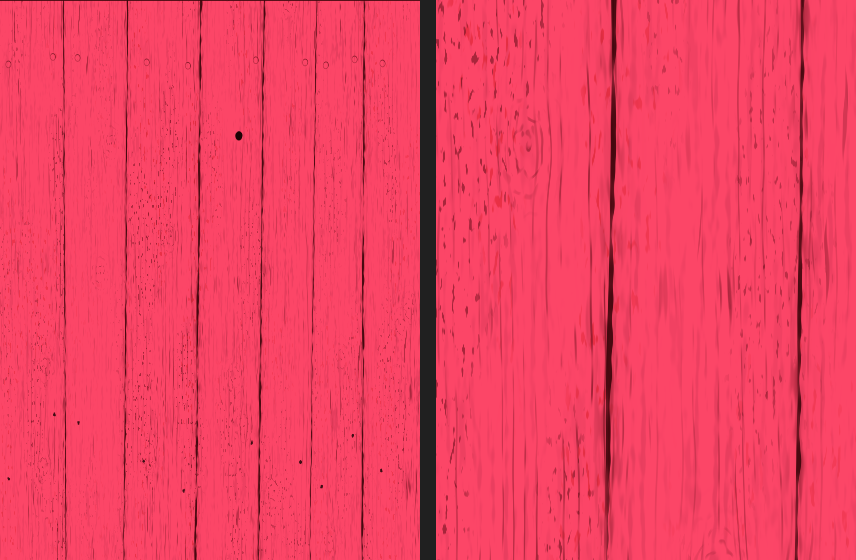
Left: the whole. Right: its middle third, enlarged.
Give the GLSL for this texture, as a Shadertoy shader.

```glsl
// Weathered pink planks: seven upright boards with slanted dark seams.
// Each board gets warped growth lines, hairline cracks, knots and nails,
// made from gradient noise stretched along the grain and hashed per board.

const float HEIGHT = 4.0 / 3.0;   // canvas height when its width is 1
const vec3 PINK    = vec3(0.99, 0.273, 0.405);
const vec3 ROSE    = vec3(0.89, 0.235, 0.36);
const vec3 CRIMSON = vec3(0.50, 0.09, 0.15);
const vec3 RED     = vec3(0.84, 0.10, 0.13);
const vec3 MAROON  = vec3(0.23, 0.02, 0.04);

// Per board: right edge at top, at bottom, seam half width, grain
const vec4 BOARDS[7] = vec4[7](
    vec4(0.151, 0.157, 0.0007, 0.75), vec4(0.304, 0.295, 0.0009, 0.15),
    vec4(0.478, 0.465, 0.0016, 1.0), vec4(0.629, 0.615, 0.0013, 0.65),
    vec4(0.753, 0.738, 0.0005, 0.55), vec4(0.867, 0.863, 0.0014, 0.35),
    vec4(1.04, 1.04, 0.001, 0.65));

float hash(vec2 p) {
    vec3 q = fract(p.xyx * 0.1031);
    q += dot(q, q.yzx + 33.33);
    return fract((q.x + q.y) * q.z);
}

float corner(vec2 cell, vec2 offset) {
    float angle = 6.2832 * hash(cell);
    return dot(vec2(cos(angle), sin(angle)), offset);
}

// Gradient noise
float noise(vec2 p) {
    vec2 i = floor(p), f = p - i, e = vec2(0, 1);
    vec2 s = f * f * f * (f * (f * 6.0 - 15.0) + 10.0);
    return mix(mix(corner(i, f), corner(i + e.yx, f - e.yx), s.x),
               mix(corner(i + e, f - e), corner(i + 1.0, f - 1.0), s.x), s.y);
}

// Soft coverage of a line or disc with the given half width
float cover(float dist, float halfWidth, float px) {
    return 1.0 - smoothstep(halfWidth - 0.5 * px, halfWidth + 0.6 * px, dist);
}

// Thin, nearly regular growth lines that break up along the board
float growthLines(vec2 g, float freq, float seed, float px) {
    float phase = g.x * freq + 1.6 * noise(vec2(g.x * 11.0 + seed, g.y * 1.6))
                + 0.25 * noise(vec2(g.x * 40.0, g.y * 14.0 + seed));
    float dist = abs(fract(phase) - 0.5) / freq, row = floor(phase);
    float broken = noise(vec2(row * 7.37 + seed, g.y * 5.0))
                 + 0.6 * noise(vec2(row * 3.71, g.y * 38.0 + seed));
    return cover(dist, 0.0006, px) * smoothstep(-0.1, 0.35, broken);
}

// Fine upright flecks gathered in loosely worn strips
float chips(vec2 g, vec2 scale, float seed) {
    float strips = noise(vec2(g.x * 17.0, g.y * 2.3) + seed);
    float fleck = noise(g * scale + seed * 3.1) + 0.5 * noise(g * scale * 2.1 + seed);
    return smoothstep(0.3, 0.5, fleck) * smoothstep(-0.05, 0.3, strips);
}

// Nail head: a thin ring, darker on its shaded side
float nail(vec2 d, float radius, float px) {
    float ring = cover(abs(length(d * vec2(1.0, 0.78)) - radius), 0.0006, px);
    return ring * (0.5 + 0.45 * smoothstep(-0.3, 0.9, (d.x + d.y) / radius));
}

void mainImage(out vec4 fragColor, in vec2 fragCoord) {
    vec2 p = fragCoord / iResolution.xy * vec2(1.0, HEIGHT);
    float px = 1.0 / iResolution.x;

    // Find the board, its edges and the seam darkness
    float left = -0.01, right = 1.04, id = 0.0, seam = 0.0, rim = 0.0, grain = 0.5;
    for (int i = 6; i >= 0; i--) {
        vec4 b = BOARDS[i];
        float fi = float(i);
        float fine = noise(vec2(fi * 3.3, p.y * 45.0));
        float wear = noise(vec2(fi * 5.7, p.y * 9.0)) + 0.7 * fine;
        float edge = mix(b.y, b.x, p.y / HEIGHT) + 0.0014 * fine
                   + 0.0022 * noise(vec2(fi * 9.3, p.y * 5.0));
        float dist = abs(p.x - edge);
        float depth = mix(0.6, 1.0, smoothstep(-0.4, 0.2, wear));
        seam = max(seam, depth * cover(dist, b.z * (1.0 + 1.3 * wear), px));
        rim = max(rim, exp(-dist / (b.z * 3.0 + 0.001)));
        if (p.x < edge) { right = edge; id = fi; grain = b.w; }
        else left = max(left, edge);
    }
    float width = right - left, u = (p.x - left) / width, seed = id * 17.3 + 4.0;

    // Knots bend the grain; nails sit in an upper and a lower row
    vec2 g = p;
    float marks = 0.0, hole = 0.0;
    for (int k = 0; k < 2; k++) {
        float fk = float(k);
        vec2 key = vec2(id * 3.0 + 1.0, fk * 5.0 + 2.0);
        vec2 knot = vec2(mix(0.25, 0.75, hash(key)), HEIGHT * hash(key + 11.0));
        vec2 q = vec2((u - knot.x) * width, p.y - knot.y) / vec2(0.018, 0.035);
        float pull = exp(-dot(q, q));
        g.x -= 0.011 * q.x * pull;
        float wave = sin(length(q) * 13.0 + 4.0 * noise(q * 2.0 + seed));
        marks += 0.6 * pull * smoothstep(0.5, 1.0, wave) * smoothstep(-0.1, 0.3, noise(q * 3.0 + seed));

        float nailU = 0.17 + 0.62 * fk + 0.1 * hash(key + 23.0);
        float jitter = hash(key + 31.0) - 0.5, shown = step(0.35, hash(key + 43.0));
        vec2 d = vec2((u - nailU) * width, p.y - 1.19 - 0.03 * jitter);
        marks = max(marks, shown * nail(d, 0.0062, px));
        d.y = (p.y - 0.28 - 0.26 * jitter) * 0.7;
        hole = max(hole, 0.85 * shown * cover(length(d) + 0.002 * noise(p * 170.0), 0.0028, px));
    }
    vec2 bore = (p - vec2(0.569, 1.01)) * vec2(1.0, 0.75);
    hole = max(hole, cover(length(bore), 0.0082 + 0.0012 * noise(p * 90.0), px));

    // Painted wood: streaks, growth lines, flecks and hairline cracks
    float streak = noise(g * vec2(190, 9) + seed) + 0.5 * noise(g * vec2(280, 60) + seed);
    float region = smoothstep(-0.2, 0.35, noise(vec2(u * 2.3 + seed, p.y * 1.1)));
    float lines = growthLines(g, 98.0, seed, px) * grain
                * min(0.2 + 0.5 * region + 0.7 * smoothstep(0.5, 0.95, u), 1.0);
    g.x += 0.004 * noise(g * vec2(30, 20) + seed);
    float crack = smoothstep(0.38, 0.52, noise(g * vec2(210, 9) + seed * 2.3));
    float fleck = chips(g, vec2(270, 70), seed), bare = chips(g, vec2(200, 45), seed + 50.0);
    vec3 color = mix(PINK, ROSE, smoothstep(0.06, 0.45, streak) * (0.4 + 0.45 * region));
    color = mix(color, RED, 0.4 * bare * (0.2 + grain));
    color = mix(color, CRIMSON, min(0.85 * lines + 0.5 * fleck * (0.35 + grain), 0.85));
    color = mix(color, CRIMSON, 0.6 * crack * (0.25 + 0.75 * region));
    color = mix(color, CRIMSON, min(marks, 0.85));

    // Ragged rims, dark gaps, holes and the top border
    float ragged = smoothstep(0.0, 0.4, noise(p * vec2(240, 28)));
    color = mix(color, CRIMSON, rim * (0.1 + 0.7 * ragged));
    color = mix(color, MAROON, 0.92 * seam);
    color = mix(color, MAROON * 0.5, hole);
    color = mix(color, MAROON, 0.85 * cover(HEIGHT - p.y, 0.0022, px));
    fragColor = vec4(color, 1.0);
}
```
